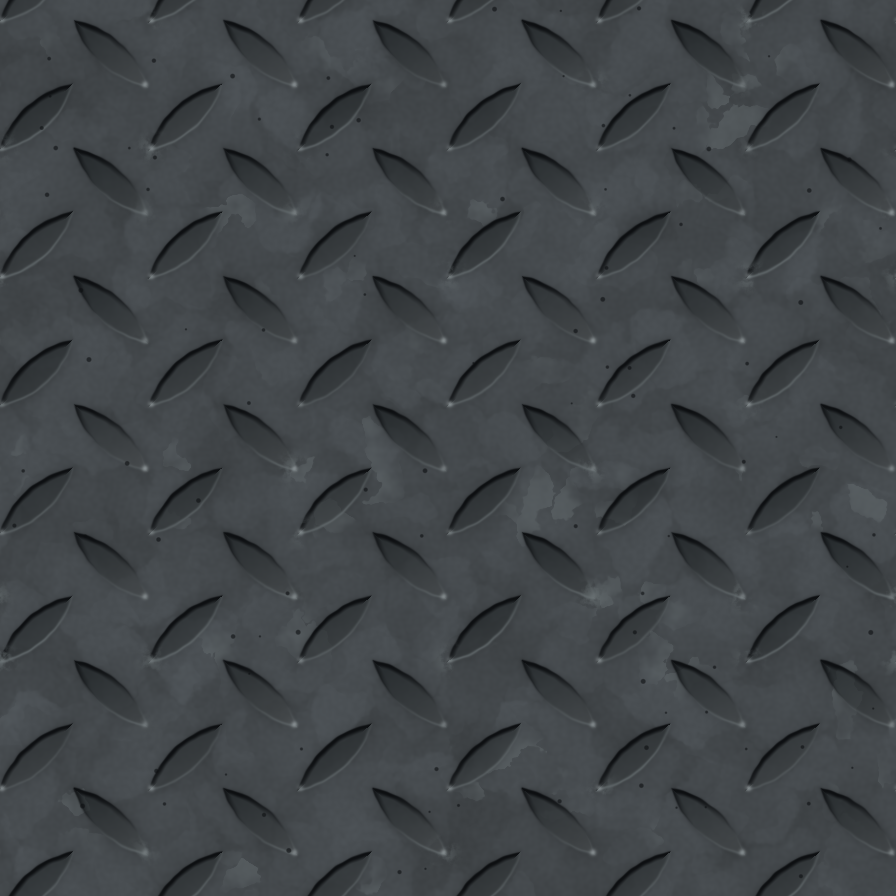
Write a Shadertoy shader that draws this texture.

```glsl
// Worn steel tread plate: two interleaved grids of raised lens-shaped studs,
// leaning left and right, lit from the lower right by their edge normals.
// Warped flakes and gradient noise mottle the metal; pits and scuffs wear it.

const vec2  GRID = vec2(6.0, 7.0);             // repeats across and up
const vec2  RISING_CENTRE  = vec2(0.242, 0.085); // in cell units
const vec2  FALLING_CENTRE = vec2(0.742, 0.582);
const vec2  STUD_REACH = vec2(0.0404, 0.0365); // half extent of a stud
const float STUD_WIDTH = 0.0150;               // half width of a stud
const float BEVEL = 0.0065;
const vec2  LIGHT = vec2(0.51, -0.86);

const vec3 PLATE_DARK  = vec3(0.225, 0.240, 0.250);
const vec3 PLATE_LIGHT = vec3(0.315, 0.337, 0.355);
const vec3 STUD_DARK   = vec3(0.170, 0.188, 0.198);
const vec3 STUD_LIGHT  = vec3(0.250, 0.266, 0.276);
const vec3 SHADOW      = vec3(0.045, 0.053, 0.062);
const vec3 WORN        = vec3(0.390, 0.420, 0.430);
const vec3 GLINT       = vec3(0.560, 0.590, 0.600);

vec2 hash2(vec2 p) {
    vec3 q = fract(p.xyx * vec3(0.1031, 0.1030, 0.0973));
    q += dot(q, q.yzx + 33.33);
    return fract((q.xx + q.yz) * q.zy);
}

// Gradient noise that wraps after the given number of cells
float corner(vec2 i, vec2 f, vec2 o, float period) {
    float a = 6.2832 * hash2(mod(i + o, period) + period).x;
    return dot(vec2(cos(a), sin(a)), f - o);
}

float gradientNoise(vec2 uv, float period) {
    vec2 p = uv * period, i = floor(p), f = fract(p);
    vec2 u = f * f * f * (f * (f * 6.0 - 15.0) + 10.0);
    return mix(mix(corner(i, f, vec2(0, 0), period), corner(i, f, vec2(1, 0), period), u.x),
               mix(corner(i, f, vec2(0, 1), period), corner(i, f, vec2(1, 1), period), u.x), u.y);
}

float fbm(vec2 uv, float period) {
    float sum = 0.0, amp = 1.0;
    for (int k = 0; k < 5; k++) {
        sum += amp * gradientNoise(uv, period);
        period *= 2.0;
        amp *= 0.55;
    }
    return sum;
}

// Random tone per Voronoi cell, blended softly across the borders
float flakes(vec2 uv, float period) {
    vec2 p = uv * period, i = floor(p);
    float sum = 0.0, total = 1e-6;
    for (int y = -1; y <= 1; y++)
    for (int x = -1; x <= 1; x++) {
        vec2 id = i + vec2(x, y), key = mod(id, period) + 3.0 * period;
        vec2 r = id + hash2(key) - p;
        float w = exp(-28.0 * dot(r, r));
        sum += w * hash2(key + 57.0).x;
        total += w;
    }
    return sum / total;
}

// Signed distance to a lens along x; arcOffset is the depth of its arc centres
float lensDistance(vec2 p, float halfLength, float arcOffset) {
    p = abs(p);
    if ((p.x - halfLength) * arcOffset > p.y * halfLength)
        return length(p - vec2(halfLength, 0.0));
    return length(p + vec2(0.0, arcOffset)) - arcOffset - STUD_WIDTH;
}

vec3 plate(vec2 uv) {
    vec2 warp = 0.022 * vec2(fbm(uv, 13.0), fbm(uv + 0.37, 13.0));
    float slab = flakes(uv + warp, 17.0), chip = flakes(uv + 1.4 * warp, 31.0);
    float tone = 0.53 + 0.26 * fbm(uv, 7.0) + 0.34 * (slab - 0.5) + 0.16 * (chip - 0.5);
    tone += 0.13 * gradientNoise(uv, 150.0);
    vec3 col = mix(PLATE_DARK, PLATE_LIGHT, tone);
    float worn = smoothstep(0.62, 0.85, chip) * smoothstep(0.1, 0.5, fbm(uv + 0.61, 6.0));
    return mix(col, WORN, 0.45 * worn);
}

// Small dark pits in a few cells of a fine grid
float pits(vec2 uv) {
    vec2 p = uv * 26.0, id = floor(p), r = hash2(id + 91.0);
    float radius = 0.02 + 0.045 * r.y;
    float d = length(fract(p) - 0.2 - 0.6 * hash2(id + 17.0));
    return step(0.86, r.x) * smoothstep(radius + 0.03, radius - 0.02, d);
}

vec3 addStud(vec3 col, vec2 uv, vec2 centre, float lean, float soft) {
    vec2 q = uv * GRID - centre, id = floor(q + 0.5), p = (q - id) / GRID;
    vec2 vary = hash2(mod(id, GRID) + 40.0 + 20.0 * lean);
    vec2 axis = normalize(vec2(lean, -1.0) * STUD_REACH), side = vec2(-axis.y, axis.x);
    vec2 a = vec2(dot(p, axis), dot(p, side));   // +x runs to the lower tip
    float len = length(STUD_REACH);
    float arcOffset = (len * len - STUD_WIDTH * STUD_WIDTH) / (2.0 * STUD_WIDTH);
    float d = lensDistance(a, len, arcOffset) + 0.0012 * gradientNoise(uv, 70.0);

    // Top face, brightening toward the light
    float facing = dot(p, LIGHT) / STUD_WIDTH;
    vec3 face = mix(STUD_DARK, STUD_LIGHT, 0.45 + 0.2 * facing + 0.35 * (vary.x - 0.5));
    face += 0.35 * (col - mix(PLATE_DARK, PLATE_LIGHT, 0.5));
    col *= 1.0 - 0.13 * exp(-max(d, 0.0) / 0.005);
    col = mix(col, face, smoothstep(soft, -soft, d));

    // Bevel: shaded away from the light, thin bright rim toward it
    vec2 n = normalize(a + vec2(0.0, arcOffset * sign(a.y)));
    float lit = dot(n.x * axis + n.y * side, LIGHT) + 0.35 * a.x / len;
    float slope = smoothstep(-BEVEL, -0.2 * BEVEL, d) * smoothstep(0.0018, -0.0006, d);
    float rim = exp(-pow(d / 0.0016, 2.0));
    col = mix(col, SHADOW, slope * clamp(-1.15 * lit, 0.0, 0.95));
    col = mix(col, SHADOW, 0.3 * rim * smoothstep(0.5, -0.3, lit));
    col = mix(col, WORN, rim * clamp(lit, 0.0, 1.0) * (0.35 + 0.4 * vary.y));

    // Polished lower tip and a ragged scuff around it
    vec2 t = a - vec2(len - 0.003, 0.0);
    col = mix(col, GLINT, (0.45 + 0.4 * vary.x) * exp(-dot(t, t) / 0.000012));
    float scuff = exp(-dot(t, t) / 0.00022) * smoothstep(0.5, 1.0, vary.y);
    return mix(col, WORN, 0.75 * scuff * smoothstep(-0.1, 0.4, fbm(uv, 40.0)));
}

void mainImage(out vec4 fragColor, in vec2 fragCoord) {
    vec2 uv = fragCoord / iResolution.y;
    float soft = max(0.0009, 0.8 / iResolution.y);
    vec3 col = plate(uv);
    col = addStud(col, uv, RISING_CENTRE, -1.0, soft);
    col = addStud(col, uv, FALLING_CENTRE, 1.0, soft);
    col = mix(col, SHADOW, 0.6 * pits(uv));
    fragColor = vec4(col, 1.0);
}
```
